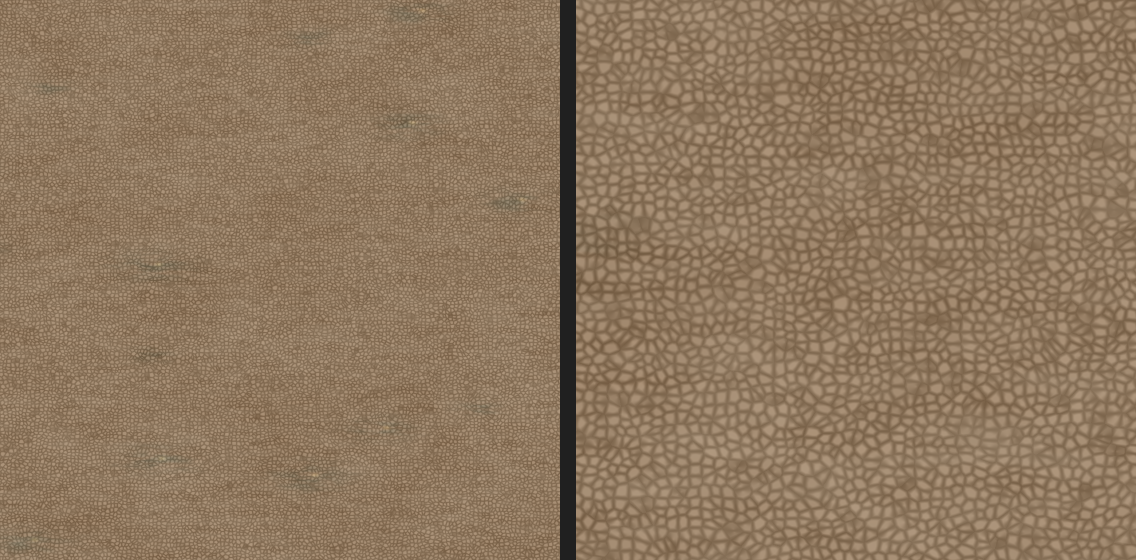
Left, the full canvas; right, a detail of the centre.
This texture is drawn by a WebGL 1 fragment shader. Its source:

```glsl
precision highp float;
uniform vec2 u_resolution;

#define GRAIN_COUNT vec2(142.0, 162.0)
#define GRAIN_JITTER 0.82
#define GRAIN_CONTRAST 0.155
#define MOTTLE_AMOUNT 0.075
#define STAIN_GRID 5.0
#define STAIN_CHANCE 0.58
#define STAIN_SIZE vec2(0.052, 0.019)
#define STAIN_STRENGTH 0.95
#define BASE_COLOR vec3(0.580, 0.487, 0.387)
#define STAIN_SHIFT vec3(-0.105, -0.055, -0.040)
#define FLECK_SHIFT vec3(0.150, 0.130, 0.080)

vec2 hash2(vec2 p) {
  vec3 q = fract(p.xyx * vec3(0.1031, 0.1030, 0.0973));
  q += dot(q, q.yzx + 33.33);
  return fract((q.xx + q.yz) * q.zy);
}

float cornerSlope(vec2 corner, vec2 offset) {
  float angle = 6.2832 * hash2(corner).x;
  return dot(vec2(cos(angle), sin(angle)), offset);
}

float gradientNoise(vec2 p) {
  vec2 i = floor(p);
  vec2 f = p - i;
  vec2 u = f * f * f * (f * (f * 6.0 - 15.0) + 10.0);
  vec2 e = vec2(1.0, 0.0);
  float low = mix(cornerSlope(i, f), cornerSlope(i + e, f - e), u.x);
  float high = mix(cornerSlope(i + e.yx, f - e.yx), cornerSlope(i + 1.0, f - 1.0), u.x);
  return mix(low, high, u.y);
}

float fractalNoise(vec2 p) {
  float sum = 0.0;
  float weight = 0.6;
  for (int octave = 0; octave < 3; octave++) {
    sum += weight * gradientNoise(p);
    p = p * 2.03 + 17.3;
    weight *= 0.55;
  }
  return sum;
}

// Pebbled cells: x is height above the crease, y a random tint per pebble
vec2 pebble(vec2 p) {
  vec2 cell = floor(p);
  float nearest = 8.0;
  float second = 8.0;
  float tint = 0.0;
  for (int y = -1; y <= 1; y++) {
    for (int x = -1; x <= 1; x++) {
      vec2 id = cell + vec2(float(x), float(y));
      vec2 rnd = hash2(id + 211.0);
      float d = length(id + 0.5 + GRAIN_JITTER * (rnd - 0.5) - p);
      if (d < nearest) {
        second = nearest;
        nearest = d;
        tint = rnd.x;
      } else {
        second = min(second, d);
      }
    }
  }
  return vec2(smoothstep(0.0, 0.66, second - nearest), tint);
}

// Scattered worn spots: x is the grey stain, y the small pale fleck
vec2 wornSpots(vec2 p) {
  vec2 cell = floor(p * STAIN_GRID);
  vec2 spots = vec2(0.0);
  for (int y = -1; y <= 1; y++) {
    for (int x = -1; x <= 1; x++) {
      vec2 id = cell + vec2(float(x), float(y));
      vec2 rnd = hash2(id + 57.0);
      vec2 center = (id + 0.1 + 0.8 * hash2(id + 131.0)) / STAIN_GRID;
      float present = step(rnd.x, STAIN_CHANCE);
      vec2 q = (p - center) / (STAIN_SIZE * mix(0.65, 1.3, rnd.y));
      vec2 f = (p - center - vec2(0.01, 0.003)) / vec2(0.0065, 0.0035);
      spots.x = max(spots.x, present * exp(-dot(q, q)));
      spots.y = max(spots.y, present * step(0.45, rnd.y) * exp(-dot(f, f)));
    }
  }
  float streaks = fractalNoise(p * vec2(16.0, 75.0) + 9.0);
  spots.x *= smoothstep(-0.3, 0.35, streaks);
  return spots;
}

void main() {
  vec2 p = gl_FragCoord.xy / u_resolution.y;

  // Broad mottling and fine horizontal streaks
  float mottle = fractalNoise(p * vec2(5.0, 9.0) + 3.0);
  float streak = fractalNoise(p * vec2(13.0, 65.0) + 41.0);

  // Grain, averaged over four samples for smooth edges
  vec2 warp = 0.004 * vec2(gradientNoise(p * 31.0), gradientNoise(p * 31.0 + 77.0));
  vec2 grain = vec2(0.0);
  for (int i = 0; i < 4; i++) {
    vec2 corner = vec2(mod(float(i), 2.0), floor(float(i) * 0.5)) - 0.5;
    vec2 point = p + warp + 0.5 * corner / u_resolution.y;
    grain += 0.25 * pebble(point * GRAIN_COUNT);
  }

  vec3 color = BASE_COLOR;
  color += GRAIN_CONTRAST * (1.0 - 0.5 * streak) * (grain.x - 0.5) * vec3(1.0, 0.97, 0.95);
  color += 0.035 * (grain.y - 0.5);
  color += MOTTLE_AMOUNT * (0.7 * mottle + 0.6 * streak) * vec3(0.8, 1.0, 1.1);

  vec2 spots = wornSpots(p);
  color += STAIN_STRENGTH * spots.x * STAIN_SHIFT;
  color += spots.y * FLECK_SHIFT;

  gl_FragColor = vec4(clamp(color, 0.0, 1.0), 1.0);
}
```
